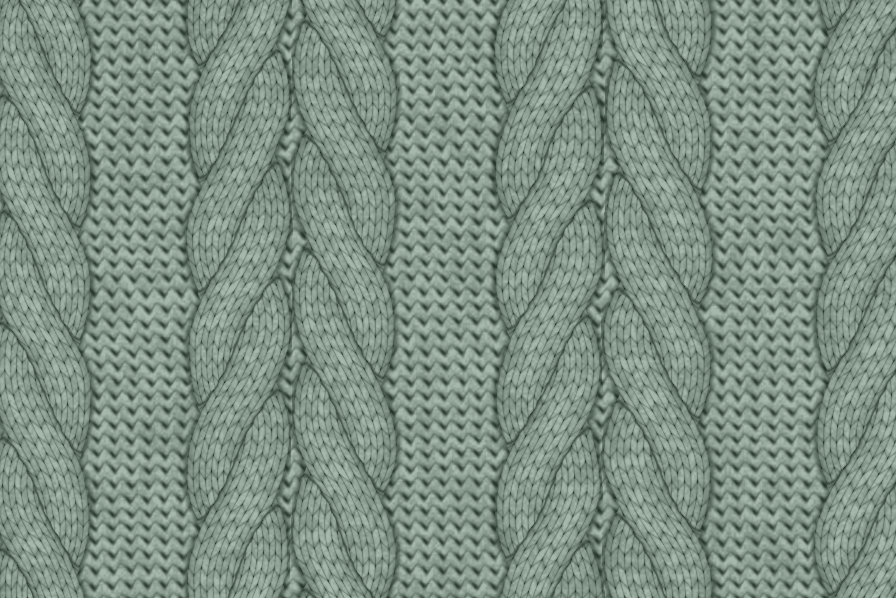
Write a WebGL 1 fragment shader that draws this texture.

```glsl
precision highp float;
// Sage green knitwear: mirrored pairs of rope cables on a purl stitch ground.

uniform vec2 u_resolution;

// Lengths are fractions of the canvas height
const float PAIR_PITCH = 0.5215;       // distance between cable pairs
const float PAIR_ORIGIN = 0.487;       // centre of the first whole pair
const float PAIR_SPREAD = 0.018;       // pairs widen slightly to the right
const float CABLE_OFFSET = 0.090;      // cable axis from the pair centre
const float CABLE_HALF = 0.080;        // half width of a cable
const float CROSS_PITCH = 0.190;       // height of one cable crossing
const vec2 PURL_SIZE = vec2(0.0290, 0.0244);
const float PURL_WAVE = 0.24;          // swing of the purl ridges, in rows
const float STITCH_ROWS = 7.0;         // knit rows per crossing
const float STITCH_COLUMNS = 4.0;      // knit columns per strand
const float STRAND_SPAN = 1.35;        // crossings a strand takes to swing over
const float STRAND_SWAY = 0.56;        // sideways swing, in cable half widths
const float STRAND_HALF = 0.52;        // strand half width, same units
const float STRAND_DEPTH = 0.60;       // lift of the front strand
const float WOBBLE = 0.007;            // unevenness of the knitting
const float FUZZ = 0.34;               // strength of the fibre grain
const vec3 SHADOW_COLOR = vec3(0.08, 0.14, 0.10);
const vec3 WOOL_COLOR = vec3(0.60, 0.67, 0.62);
const float PI = 3.14159265;

float hash(vec2 p) {
  vec3 q = fract(p.xyx * 0.1031);
  q += dot(q, q.yzx + 33.33);
  return fract((q.x + q.y) * q.z);
}

float noise(vec2 p) {
  vec2 i = floor(p), f = fract(p);
  f = f * f * (3.0 - 2.0 * f);
  return mix(mix(hash(i), hash(i + vec2(1.0, 0.0)), f.x),
             mix(hash(i + vec2(0.0, 1.0)), hash(i + vec2(1.0, 1.0)), f.x), f.y);
}

// Brightness of V shaped knit stitches; q counts columns and downward rows
float knitStitch(vec2 q) {
  float m = abs(fract(q.x) - 0.5);
  float row = q.y + 1.0 * m;
  vec2 e = vec2(4.0 * m - 1.0, 2.0 * fract(row) - 1.0);
  vec2 gap = e * e * e * e;
  float variation = 0.92 + 0.14 * hash(floor(vec2(q.x * 2.0, row)) + 50.0);
  return variation * (1.0 - 0.34 * gap.x - 0.30 * gap.y - 0.30 * gap.x * gap.y);
}

// Brightness of level, wavy purl ridges and the dark holes between them
float purlGround(vec2 p) {
  vec2 q = p / PURL_SIZE;
  float row = floor(q.y);
  float tone = 0.95;
  for (int i = -1; i <= 2; i++) {
    float k = row + float(i);
    float angle = 2.0 * PI * (q.x + 0.3 * hash(vec2(k, 7.0)));
    float d = q.y - k - PURL_WAVE * (sin(angle) + 0.2 * sin(2.0 * angle));
    float hole = 0.5 - 0.5 * sin(angle + 0.4);
    float size = 0.13 + 0.09 * hole;
    float depth = 0.24 + 0.52 * hole * hole;
    tone -= depth * exp(-d * d / (size * size));
    tone += 0.10 * exp(-(d + 0.42) * (d + 0.42) / 0.05);
  }
  return tone * (0.93 + 0.12 * hash(floor(q) + 90.0));
}

// One strand, turn counted from its crossing:
// x = height, y = brightness, z = distance from its axis
vec3 strand(float across, float turn, float id) {
  float angle = PI * turn / STRAND_SPAN;
  float lift = cos(angle);
  float halfWidth = STRAND_HALF + 0.09 * max(lift, 0.0);
  float d = (across - STRAND_SWAY * sin(angle)) / halfWidth;
  float edge = abs(d) + 0.03 * sin(2.0 * PI * STITCH_ROWS * turn);
  float dome = sqrt(max(1.0 - edge * edge, 0.0));
  float height = STRAND_DEPTH * lift + dome - 4.0 * max(edge - 1.0, 0.0);
  height -= 2.0 * max(abs(turn) - 1.0, 0.0);
  vec2 q = vec2((d + 1.0) * 0.5 * STITCH_COLUMNS, turn * STITCH_ROWS);
  float tone = knitStitch(q + vec2(8.0, 20.0) * id) * (0.70 + 0.30 * dome);
  return vec3(height, tone * (0.97 + 0.05 * lift), edge);
}

void main() {
  vec2 uv = gl_FragCoord.xy / u_resolution.y;
  vec2 p = uv + WOBBLE * (vec2(noise(uv * 13.0), noise(uv * 13.0 + 37.0)) - 0.5);

  // Locate the pair, fold its mirror half, then measure across the cable
  float t = (p.x - PAIR_ORIGIN) / PAIR_PITCH;
  t -= PAIR_SPREAD * (t * t - t);
  float pairIndex = floor(t + 0.5);
  float x = (t - pairIndex) * PAIR_PITCH;
  float across = (abs(x) - CABLE_OFFSET) / CABLE_HALF;
  float phase = 0.50 + 0.66 * pairIndex + 0.24 * step(0.0, x);
  float turn = (1.0 - p.y) / CROSS_PITCH + phase;

  // Keep the highest of the overlapping strands and the one just below it
  float crossing = floor(turn + 0.5);
  float highest = -99.0, second = -99.0, cable = 0.0, nearest = 99.0;
  for (int j = -1; j <= 1; j++) {
    float id = crossing + float(j);
    vec3 s = strand(across, turn - id, id);
    second = max(second, min(highest, s.x));
    cable = s.x > highest ? s.y : cable;
    highest = max(highest, s.x);
    nearest = min(nearest, s.z);
  }
  cable *= 1.02 * mix(0.50, 1.0, smoothstep(0.0, 0.45, highest - second));

  // The ground darkens where it meets a cable
  float ground = 0.98 * purlGround(p);
  ground *= mix(0.40, 1.0, smoothstep(0.95, 1.28, nearest));
  float tone = mix(cable, ground, smoothstep(0.97, 1.05, nearest));

  // Fibre grain and soft unevenness of the dye
  float grain = 0.6 * noise(uv * 240.0) + 0.4 * noise(uv * 110.0 + 19.0) - 0.5;
  tone *= 1.0 + FUZZ * grain + 0.05 * (noise(uv * 4.0) - 0.5);
  gl_FragColor = vec4(mix(SHADOW_COLOR, WOOL_COLOR, clamp(tone, 0.0, 1.1)), 1.0);
}
```
